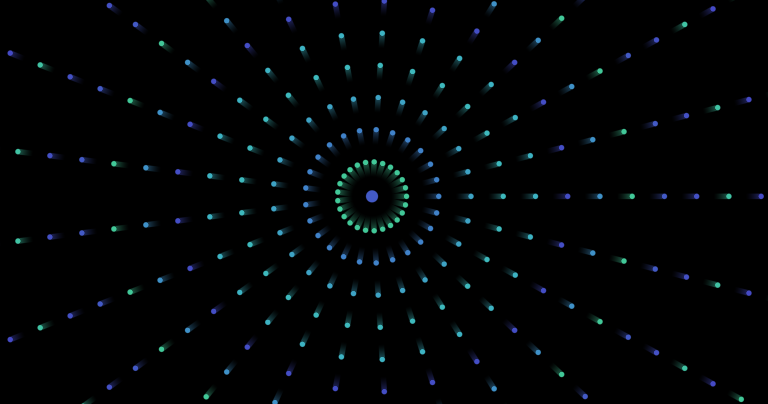
Reproduce this background procedurally as a WebGL 1 fragment shader.

```glsl
precision highp float;
// Concentric rings of coloured dots on radial spokes, each trailing a fading tail toward the hub.

uniform vec2 u_resolution;

const float TAU = 6.2831853;

// Layout: CENTER is a fraction of the canvas, lengths are in canvas heights
const vec2 CENTER = vec2(0.4844, 0.514);
const float SPOKES = 25.0;
const float FIRST_RING = 0.0852;
const float RING_STEP = 0.0798;
const float DOT_RADIUS = 0.0068;
const float HUB_RADIUS = 0.0150;

// Tails
const float TAIL_LENGTH = 0.038;
const float TAIL_STRENGTH = 0.5;
const float TAIL_FALLOFF = 1.4;

// Colour ramp, from tone 0 to tone 3
const vec3 INDIGO = vec3(0.27, 0.28, 0.77);
const vec3 BLUE = vec3(0.25, 0.52, 0.79);
const vec3 TEAL = vec3(0.24, 0.72, 0.76);
const vec3 GREEN = vec3(0.26, 0.79, 0.58);

// Tone of each ring, outward from the hub, repeating every twelve rings
const vec4 INNER_TONES = vec4(2.9, 0.95, 1.6, 2.1);
const vec4 MIDDLE_TONES = vec4(1.9, 0.1, 1.25, 2.9);
const vec4 OUTER_TONES = vec4(0.3, 0.15, 2.65, 0.05);
const float TONE_COUNT = 12.0;
const float HUB_TONE = 0.3;

vec3 ramp(float tone) {
  vec3 color = mix(INDIGO, BLUE, clamp(tone, 0.0, 1.0));
  color = mix(color, TEAL, clamp(tone - 1.0, 0.0, 1.0));
  return mix(color, GREEN, clamp(tone - 2.0, 0.0, 1.0));
}

float ringTone(float ring) {
  float index = mod(ring, TONE_COUNT);
  vec4 tones = index < 3.5 ? INNER_TONES : index < 7.5 ? MIDDLE_TONES : OUTER_TONES;
  vec4 slot = vec4(0.0, 1.0, 2.0, 3.0);
  vec4 picked = 1.0 - step(0.5, abs(slot - mod(index, 4.0)));
  return dot(tones, picked);
}

// Coverage of a shape from its signed distance
float fill(float dist, float pixel) {
  return 1.0 - smoothstep(-0.75 * pixel, 0.75 * pixel, dist);
}

void main() {
  float pixel = 1.0 / u_resolution.y;
  vec2 p = (gl_FragCoord.xy - CENTER * u_resolution) * pixel;
  float radius = length(p);

  // Fold all spokes onto the x axis
  float sector = TAU / SPOKES;
  float angle = mod(atan(p.y, p.x) + 0.5 * sector, sector) - 0.5 * sector;
  vec2 q = radius * vec2(cos(angle), sin(angle));

  // Each ring cell reaches further inward, to hold its tail
  float ring = floor((q.x - FIRST_RING) / RING_STEP + 0.75);
  q.x -= FIRST_RING + ring * RING_STEP;

  // Dot, and a tail on its inner side
  float dotMask = fill(length(q) - DOT_RADIUS, pixel);
  float along = clamp(-q.x / TAIL_LENGTH, 0.0, 1.0);
  float tail = TAIL_STRENGTH * pow(1.0 - along, TAIL_FALLOFF);
  tail *= step(q.x, 0.0) * fill(abs(q.y) - DOT_RADIUS, pixel);
  float light = max(dotMask, tail) * step(-0.5, ring);
  vec3 color = ramp(ringTone(ring)) * light;

  // Hub
  color = mix(color, ramp(HUB_TONE), fill(radius - HUB_RADIUS, pixel));

  gl_FragColor = vec4(color, 1.0);
}
```
